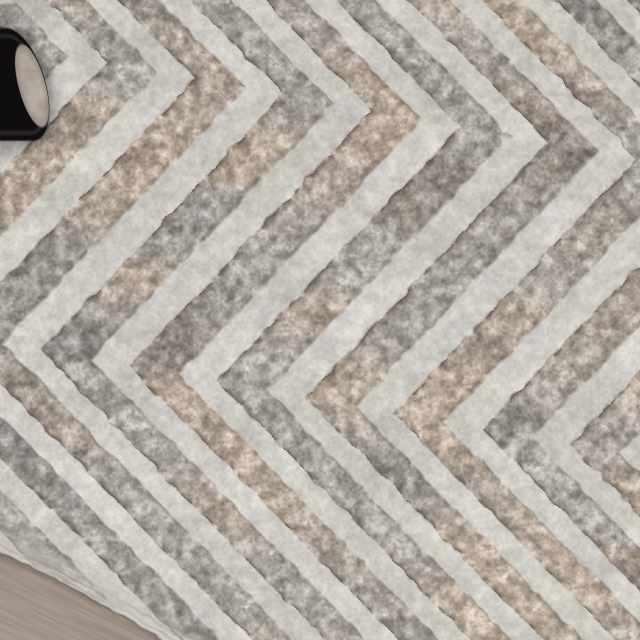
This texture is drawn by a three.js fragment shader. Its source:

```glsl
// Woven zigzag rug in pale and mottled wool, with a wood floor corner and a dark round-ended object.
varying vec2 vUv;

// Zigzag layout, in canvas units
const float PERIOD = 0.138;       // horizontal distance between repeats
const float PHASE = 0.582;        // right tip of one pale band
const float MOTTLED_PART = 0.557; // share of a repeat that is mottled
const float TILT = 0.18;          // fall of the fold lines
const float FOLD_TOP = 0.932;     // height of the upper fold line at x = 0
const float FOLD_SPAN = 0.467;    // distance between the fold lines
const float MIDDLE_SLOPE = 1.23;
const float OUTER_SLOPE = 0.84;
const float EDGE_SOFT = 0.035;
const float WOBBLE = 0.006;

// Colours
const vec3 PALE = vec3(0.805, 0.790, 0.768);
const vec3 GREY = vec3(0.675, 0.653, 0.630);
const vec3 BEIGE = vec3(0.735, 0.675, 0.615);
const vec3 CHARCOAL = vec3(0.510, 0.490, 0.475);
const vec3 SEAM = vec3(0.360, 0.320, 0.290);
const vec3 FLUFF = vec3(0.840, 0.825, 0.795);
const vec3 FLOOR = vec3(0.630, 0.575, 0.530);
const vec3 BLACK = vec3(0.060, 0.050, 0.050);
const vec3 CAP = vec3(0.690, 0.650, 0.610);

// Round-ended object
const vec2 BODY_POS = vec2(0.030, 0.868);
const vec2 BODY_SIZE = vec2(0.042, 0.088);
const vec2 CAP_POS = vec2(0.050, 0.866);
const vec2 CAP_SIZE = vec2(0.022, 0.066);
const float LEAN = 0.24;

float hash(vec2 p) {
  vec3 q = fract(p.xyx * 0.1031);
  q += dot(q, q.yzx + 33.33);
  return fract((q.x + q.y) * q.z);
}

float noise(vec2 p) {
  vec2 i = floor(p), f = fract(p);
  f = f * f * (3.0 - 2.0 * f);
  return mix(mix(hash(i), hash(i + vec2(1.0, 0.0)), f.x),
             mix(hash(i + vec2(0.0, 1.0)), hash(i + 1.0), f.x), f.y);
}

float fbm(vec2 p) {
  float sum = 0.0, gain = 0.533;
  for (int i = 0; i < 4; i++) {
    sum += gain * noise(p);
    p = mat2(1.6, 1.2, -1.2, 1.6) * p + 17.3;
    gain *= 0.5;
  }
  return sum;
}

// Position across the bands, constant along each folded stripe
float zigzag(vec2 p, float drop) {
  return p.x + clamp(drop, 0.0, FOLD_SPAN) / MIDDLE_SLOPE
    - (min(drop, 0.0) + max(drop - FOLD_SPAN, 0.0)) / OUTER_SLOPE;
}

vec3 rug(vec2 p) {
  vec2 shift = vec2(noise(p * 65.0), noise(p * 65.0 + 40.0)) - 0.5;
  vec2 w = p + WOBBLE * shift;
  float drop = FOLD_TOP - w.y - TILT * w.x;
  float t = (zigzag(w, drop) - PHASE) / PERIOD;
  float band = floor(t), f = fract(t);

  float blotch = fbm(p * 75.0);
  float grain = noise(p * 230.0) - 0.5;
  float cloud = fbm(p * 13.0 + 9.0);

  // Mottled wool: tint drifts along each band
  vec2 along = vec2(band * 7.3 + 60.0, drop * 9.0 + 30.0);
  float warm = smoothstep(0.35, 0.75, noise(along));
  float dusk = smoothstep(0.58, 0.95, noise(along + 71.0));
  vec3 mottled = mix(mix(GREY, BEIGE, warm), CHARCOAL, 0.7 * dusk);
  mottled += 0.50 * (blotch - 0.5) + 0.11 * grain;
  mottled = mix(mottled, CHARCOAL, 0.45 * smoothstep(0.56, 0.78, fbm(p * 110.0 + 5.0)));

  // Broken dark seams on both sides of the mottled band
  float broken = smoothstep(0.28, 0.70, noise(p * 85.0 + 13.0));
  float seam = 0.85 * exp(-f / 0.055) + 0.55 * exp(-abs(MOTTLED_PART - f) / 0.045);
  mottled = mix(mottled, SEAM, seam * broken);

  vec3 pale = PALE + 0.15 * (blotch - 0.5) + 0.06 * grain + 0.14 * (cloud - 0.5);
  float paleMask = smoothstep(MOTTLED_PART - EDGE_SOFT, MOTTLED_PART + EDGE_SOFT, f)
    * (1.0 - smoothstep(1.0 - EDGE_SOFT, 1.0, f));
  return mix(mottled, pale, paleMask) + 0.025 * (0.5 - p.y);
}

vec3 woodFloor(vec2 p) {
  vec2 g = vec2(p.x - 0.5 * p.y, p.y + 0.5 * p.x);
  return FLOOR + 0.07 * (noise(g * vec2(18.0, 260.0)) - 0.5) + 0.05 * (fbm(g * vec2(5.0, 60.0)) - 0.5);
}

// Distance in radii from the centre of a leaning ellipse
float ellipse(vec2 q, vec2 size) {
  return length(q / size);
}

void main() {
  vec2 p = vUv;
  vec3 color = rug(p);

  // Fluffy rug border and floor
  float rim = p.y - (0.138 - 0.45 * p.x - 0.36 * p.x * p.x) + 0.005 * (noise(p * 90.0) - 0.5);
  float strand = noise(vec2(p.x + p.y, rim) * vec2(45.0, 230.0));
  color = mix(color, FLUFF - 0.20 * (1.0 - strand), 0.65 * (1.0 - smoothstep(0.005, 0.065, rim)));
  vec3 wood = woodFloor(p) * (1.0 - 0.30 * exp(min(rim, 0.0) / 0.006));
  color = mix(wood, color, smoothstep(-0.002, 0.002, rim));

  // Object: soft shadow, black body running off the left side, pale end cap
  vec2 q = p - BODY_POS;
  q.x = max(q.x + LEAN * q.y, 0.0);
  float body = ellipse(q, BODY_SIZE);
  color *= 1.0 - 0.30 * (1.0 - smoothstep(0.9, 1.5, body));
  vec3 shell = BLACK + 0.10 * exp(-pow((body - 0.86) / 0.04, 2.0));
  color = mix(color, shell, 1.0 - smoothstep(0.97, 1.03, body));
  vec2 c = p - CAP_POS;
  c.x += LEAN * c.y;
  float cap = ellipse(c, CAP_SIZE);
  vec3 capColor = CAP + 0.14 * (fbm(p * 60.0) - 0.5) - 0.10 * smoothstep(0.6, 1.0, cap);
  color = mix(color, capColor, 1.0 - smoothstep(0.93, 1.03, cap));

  gl_FragColor = vec4(clamp(color, 0.0, 1.0), 1.0);
}
```
